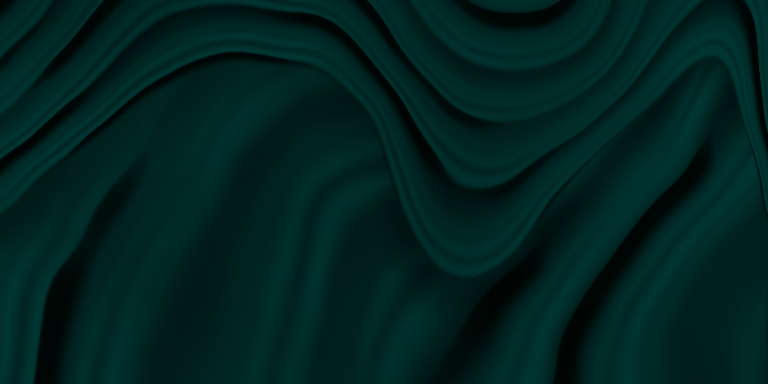
Write a Shadertoy shader that draws this texture.

```glsl
// Dark teal satin cloth with sweeping soft folds, thin rims and black crevices.

#define SHADOW_COLOR vec3(0.0, 0.018, 0.012)
#define SHEEN_COLOR  vec3(0.0, 0.203, 0.192)
#define WAVE_HEIGHT  0.27   // height of the arches in the upper sheet
#define WAVE_RATE    5.7    // arches per unit of width, in radians
#define SHEET_EDGE   0.55   // level where the upper sheet ends
#define UPPER_FOLDS  6.0    // folds per unit, upper sheet
#define LOWER_FOLDS  2.8    // folds per unit, lower sheet
#define WARP         0.20   // irregularity of the fold lines
#define FOLD_DEPTH   0.54   // contrast of the folds
#define RIM_LIGHT    0.17   // strength of the thin bright rims
#define CREVICE      0.24   // widest crevice, in fold widths

float hash(vec2 p) {
    vec3 q = fract(vec3(p.xyx) * 0.1031);
    q += dot(q, q.yzx + 33.33);
    return fract((q.x + q.y) * q.z);
}

float noise(vec2 p) {
    vec2 cell = floor(p), f = fract(p);
    f = f * f * f * (f * (f * 6.0 - 15.0) + 10.0);
    float low = mix(hash(cell), hash(cell + vec2(1, 0)), f.x);
    float high = mix(hash(cell + vec2(0, 1)), hash(cell + vec2(1, 1)), f.x);
    return mix(low, high, f.y);
}

// Two octaves on rotated grids, so that no lattice shows
float softNoise(vec2 p) {
    p = mat2(0.8, 0.6, -0.6, 0.8) * p;
    float broad = noise(p);
    p = mat2(0.8, 0.6, -0.6, 0.8) * p * 1.9 + 17.0;
    return 0.68 * broad + 0.32 * noise(p);
}

float ridge(float d, float width) {
    return exp(-d * d / (width * width));
}

// Brightness of a row of folds; whole values of phase are the creases
float satin(float phase, vec2 p, float seed) {
    float id = floor(phase), f = phase - id;
    float along = softNoise(p * 2.4 + seed);

    // Slow rise to the crest, then a fall that differs in sharpness
    float fall = mix(0.09, 0.40, hash(vec2(id, seed)));
    float body = smoothstep(0.0, 0.55, f) * (1.0 - smoothstep(1.0 - fall, 1.0, f));
    float depth = mix(hash(vec2(id, seed + 5.0)), hash(vec2(id + 1.0, seed + 5.0)),
                      smoothstep(0.0, 1.0, f));
    depth = mix(0.3, 1.0, depth) * mix(0.5, 1.4, along);
    float tone = 0.82 - FOLD_DEPTH * depth * (1.0 - body);

    // Paired rims at the crest with a thin groove between them
    float crest = f - 0.95 + fall;
    float lines = ridge(crest, 0.055) - 0.8 * ridge(crest + 0.13, 0.05)
                + 0.7 * ridge(crest + 0.25, 0.05);
    tone += RIM_LIGHT * lines * smoothstep(0.25, 0.65, along);
    tone += 0.05 * sin(phase * 23.0 + 6.0 * along) * body * smoothstep(0.35, 0.7, along);

    // Tapering black crevice, crisp on the crest side and soft on the other
    float crease = floor(phase + 0.5);
    float gap = softNoise(p * 1.9 + seed + crease * 7.3);
    float gate = smoothstep(0.49, 0.68, gap);
    float width = CREVICE * gate;
    float d = phase - crease;
    float dark = gate * smoothstep(-0.35 * width - 0.05, -0.35 * width, d)
               * (1.0 - smoothstep(0.2 * width, width + 0.04, d));
    return tone * (1.0 - 0.95 * dark);
}

// Height of the folds: a long climb, an arch, a valley and a second arch
float wave(float x) {
    float left = max(0.7 - x, 0.0), right = max(x - 1.8, 0.0);
    float climb = WAVE_HEIGHT - 0.75 * left * left;
    float arches = WAVE_HEIGHT * cos(WAVE_RATE * (x - 0.7)) - 4.0 * right * right;
    return x < 0.7 ? climb : arches;
}

void mainImage(out vec4 fragColor, in vec2 fragCoord) {
    vec2 p = fragCoord / iResolution.y;

    // Bend the cloth broadly, then crumple it a little
    vec2 bend = vec2(softNoise(p * 1.7 + 3.0), softNoise(p * 1.7 + 41.0)) - 0.5;
    vec2 crumple = vec2(softNoise(p * 4.0 + 7.0), softNoise(p * 4.0 + 53.0)) - 0.5;
    vec2 q = p + WARP * bend + 0.2 * WARP * crumple;

    // Upper sheet
    float level = q.y - wave(q.x - 0.2 * (q.y - 0.5));
    float above = max(level - SHEET_EDGE, 0.0);
    float upperPhase = (SHEET_EDGE - level) * UPPER_FOLDS
                     + 0.9 * (softNoise(p * 1.6 + 63.0) - 0.5) * smoothstep(0.0, 0.25, above);
    float upper = satin(upperPhase, p, 11.0);

    // Lower sheet: wide folds leaning to the right, most of all in the middle
    float middle = smoothstep(0.75, 1.2, q.x) * (1.0 - smoothstep(1.4, 1.9, q.x));
    float lean = q.x - 0.05 - (0.25 + 0.4 * middle) * q.y - 0.5 * q.y * q.y;
    lean += 0.2 * (softNoise(p * 2.2 + 80.0) - 0.5);
    float lower = satin(lean * LOWER_FOLDS, p, 29.0);

    // Shadow cast below the edge of the upper sheet
    float shade = smoothstep(SHEET_EDGE - 0.2, SHEET_EDGE, level);
    lower *= 1.0 - 0.45 * shade * smoothstep(0.25, 0.75, softNoise(p * 2.6 + 90.0));

    float tone = mix(lower, upper, smoothstep(SHEET_EDGE - 0.018, SHEET_EDGE + 0.01, level));

    // Broad drift of the light across the cloth
    tone *= 1.0 + 0.4 * (softNoise(p * 1.9 + 120.0) - 0.5);
    fragColor = vec4(mix(SHADOW_COLOR, SHEEN_COLOR, clamp(tone, 0.0, 1.0)), 1.0);
}
```
